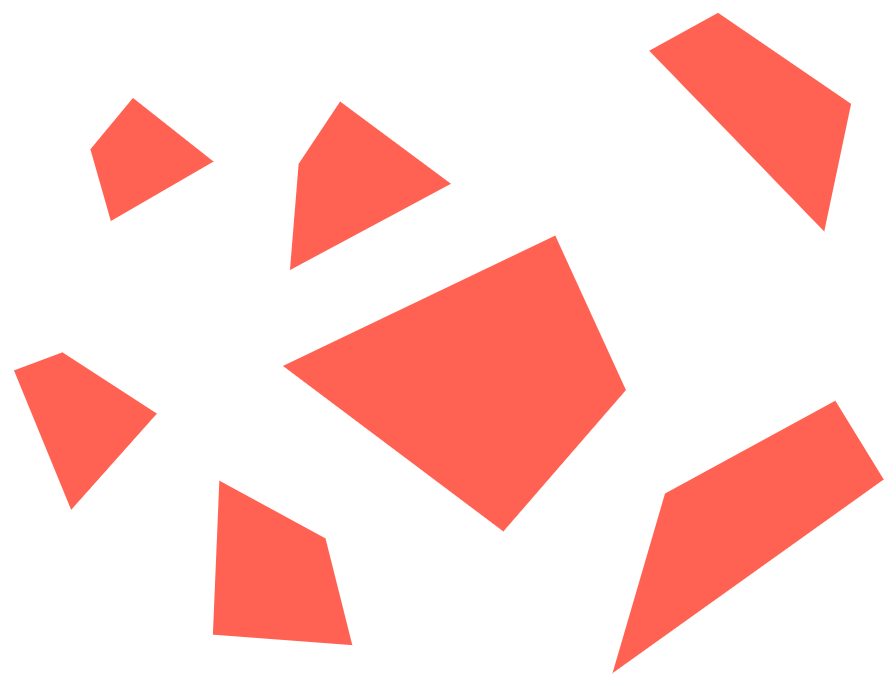
Give the GLSL for this background, as a WebGL 2 fragment shader.

```glsl
#version 300 es
precision highp float;
// Seven scattered coral shards on a white ground.
// Each shard is a convex quad, the intersection of four half-planes;
// the shards are joined with min() and given a one-pixel soft edge.

uniform vec2 u_resolution;
out vec4 fragColor;

// Signed distance to the line a-b, positive on its left side.
float halfPlane(vec2 p, vec2 a, vec2 b) {
    vec2 edge = normalize(b - a);
    return dot(p - a, vec2(-edge.y, edge.x));
}

// Convex quad with clockwise corners, negative inside.
float shard(vec2 p, vec2 a, vec2 b, vec2 c, vec2 d) {
    return max(max(halfPlane(p, a, b), halfPlane(p, b, c)),
               max(halfPlane(p, c, d), halfPlane(p, d, a)));
}

void main() {
    // The canvas is 100 units wide and 76.56 high.
    vec2 p = gl_FragCoord.xy / u_resolution * vec2(100.0, 76.56);
    float pixel = 100.0 / u_resolution.x;

    // Upper row
    float dist = shard(p, vec2(14.84, 65.63), vec2(23.83, 58.53), vec2(12.37, 51.89), vec2(10.09, 59.90));
    dist = min(dist, shard(p, vec2(37.96, 65.23), vec2(50.33, 56.05), vec2(32.36, 46.42), vec2(33.33, 58.27)));
    dist = min(dist, shard(p, vec2(80.14, 75.13), vec2(94.99, 64.97), vec2(91.99, 50.72), vec2(72.46, 70.90)));

    // Large central shard
    dist = min(dist, shard(p, vec2(61.97, 50.27), vec2(69.86, 33.03), vec2(56.18, 17.25), vec2(31.58, 35.72)));

    // Lower row
    dist = min(dist, shard(p, vec2(6.97, 37.24), vec2(17.51, 30.40), vec2(7.94, 19.66), vec2(1.56, 35.22)));
    dist = min(dist, shard(p, vec2(24.48, 22.92), vec2(36.33, 16.47), vec2(39.32, 4.56), vec2(23.76, 5.73)));
    dist = min(dist, shard(p, vec2(93.23, 31.84), vec2(98.63, 23.05), vec2(68.36, 1.43), vec2(74.22, 21.48)));

    vec3 white = vec3(1.0);
    vec3 coral = vec3(1.0, 0.38, 0.32);
    float coverage = clamp(0.5 - dist / pixel, 0.0, 1.0);
    fragColor = vec4(mix(white, coral, coverage), 1.0);
}
```
